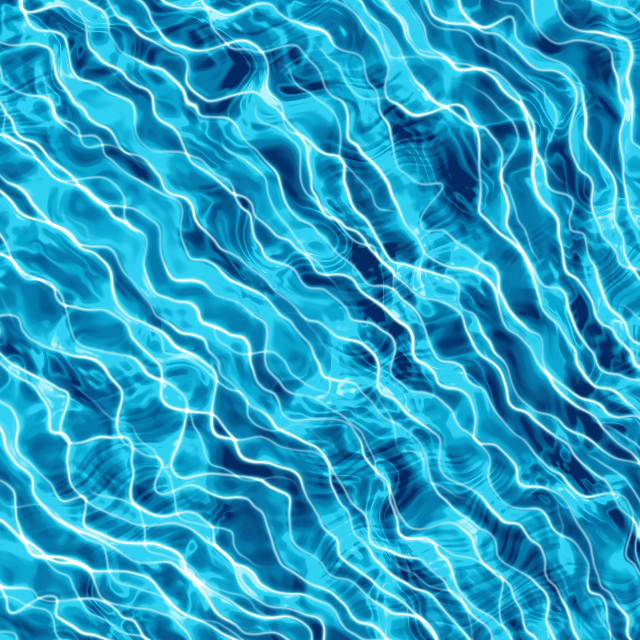
Reproduce this texture procedurally as a WebGL 1 fragment shader.

```glsl
precision highp float;
// Sunlit pool water: wavy bright caustic filaments over rippled blue depths.
uniform vec2 u_resolution;

#define LINES 13.0        // filaments per unit, in each family
#define SWAY 1.5          // broad bending of the filaments
#define WANDER 0.60       // waviness shared by the families
#define WOBBLE 0.85       // lens-forming waviness of each family
#define JITTER 0.27       // small kinks
#define CORE 0.0025       // filament half width
#define HALO 0.0080       // glow half width
#define BASE_TONE 0.385
#define BLOB_CONTRAST 1.3
#define LENS_CONTRAST 0.36
#define FOLD_CONTRAST 0.17
#define STREAK_CONTRAST 0.45

float hash(vec2 p) {
  return fract(sin(dot(p, vec2(127.1, 311.7))) * 43758.5453);
}

float noise(vec2 p) {
  vec2 i = floor(p), f = fract(p);
  f = f * f * f * (f * (f * 6.0 - 15.0) + 10.0);
  return mix(mix(hash(i), hash(i + vec2(1.0, 0.0)), f.x),
             mix(hash(i + vec2(0.0, 1.0)), hash(i + 1.0), f.x), f.y);
}

// Coordinates along and across the diagonal flow, steeper to the right
vec2 flow(vec2 p) {
  return vec2(dot(p, vec2(0.70, -0.71)),
              dot(p, vec2(0.56, 0.70)) + 0.16 * p.x * p.x);
}

// Phase of a filament family; a filament lies at every whole number
float phase(vec2 p, float seed) {
  vec2 q = flow(p);
  return q.y * LINES
       + SWAY * (noise(p * 3.0 + 5.3) - 0.5)
       + WANDER * (noise(q * vec2(10.0, 6.0) + 2.7) - 0.5)
       + WOBBLE * (noise(q * vec2(13.0, 7.0) + seed) - 0.5)
       + JITTER * (noise(q * vec2(31.0, 13.0) + seed * 1.7) - 0.5);
}

// x: position between two filaments, y: distance to the nearest one
vec2 filament(vec2 p, float seed, float offset) {
  const float STEP = 0.001;
  float f = phase(p, seed);
  vec2 slope = vec2(phase(p + vec2(STEP, 0.0), seed) - f,
                    phase(p + vec2(0.0, STEP), seed) - f) / STEP;
  float s = fract(f + offset);
  return vec2(s, min(s, 1.0 - s) / max(length(slope), 5.0));
}

float bell(float d, float width) {
  return exp(-d * d / (width * width));
}

// Depth ramp from deep blue to bright cyan
vec3 waterColor(float t) {
  vec3 c = mix(vec3(0.01, 0.17, 0.39), vec3(0.02, 0.36, 0.56), smoothstep(-0.05, 0.18, t));
  c = mix(c, vec3(0.02, 0.49, 0.68), smoothstep(0.18, 0.36, t));
  c = mix(c, vec3(0.04, 0.66, 0.82), smoothstep(0.39, 0.59, t));
  c = mix(c, vec3(0.18, 0.82, 0.95), smoothstep(0.60, 0.80, t));
  return mix(c, vec3(0.68, 0.95, 0.99), smoothstep(1.02, 1.4, t));
}

void main() {
  vec2 p = gl_FragCoord.xy / u_resolution.y;
  vec2 q = flow(p);
  float pixel = 1.0 / u_resolution.y;

  // Two filament families that meet and part, lit in the lenses between,
  // and a faint third one
  vec2 a = filament(p, 11.0, 0.0);
  vec2 b = filament(p, 47.0, 0.5);
  vec2 c = filament(p, 83.0, 0.25);
  float lens = (1.0 - a.x) * smoothstep(0.0, 0.1, a.x)
             + b.x * smoothstep(0.0, 0.1, 1.0 - b.x) - 0.95;

  // Soft light and dark patches, pulled about by the waves
  vec2 warp = vec2(noise(q * 13.0 + 3.0), noise(q * 13.0 + 31.0)) - 0.5;
  vec2 w = q + 0.08 * warp;
  float blob = 0.48 * noise(w * vec2(10.0, 14.0) + 7.0)
             + 0.32 * noise(w * vec2(21.0, 33.0) + 19.0)
             + 0.20 * noise(w * vec2(44.0, 85.0) + 37.0) - 0.5;

  // Thin curved folds, and patches of fine streaks rising to the right
  float crest = 0.5 + 0.5 * sin(30.0 * noise(w * vec2(7.0, 11.0) + 61.0) + 22.0 * blob);
  float fold = 2.0 * crest * crest * crest - 0.6;
  float folded = smoothstep(0.3, 0.65, noise(q * 9.0 + 83.0));
  float grain = noise(vec2(dot(p, vec2(0.9, 0.43)) * 9.0,
                           dot(p, vec2(-0.43, 0.9)) * 190.0 + 14.0 * warp.x)) - 0.5;
  float streaked = smoothstep(0.45, 0.7, noise(p * 5.0 + 23.0));

  float tone = BASE_TONE + BLOB_CONTRAST * blob + LENS_CONTRAST * lens
             + FOLD_CONTRAST * fold * folded + STREAK_CONTRAST * grain * streaked;

  // Filaments swell and fade along their length
  float powerA = mix(0.5, 1.2, noise(q * vec2(15.0, 12.0) + 71.0));
  float powerB = mix(0.45, 1.2, noise(q * vec2(15.0, 12.0) + 97.0));
  float powerC = 0.6 * smoothstep(0.4, 0.8, noise(q * vec2(8.0, 12.0) + 113.0));
  float halo = powerA * bell(a.y, HALO) + powerB * bell(b.y, HALO)
             + powerC * bell(c.y, HALO);
  float core = powerA * bell(a.y, CORE * (0.4 + 0.7 * powerA) + 0.15 * pixel)
             + powerB * bell(b.y, CORE * (0.4 + 0.7 * powerB) + 0.15 * pixel)
             + powerC * bell(c.y, CORE * 0.7 + 0.15 * pixel);

  // Rare hot pools where the light gathers beside a filament
  float pool = smoothstep(0.65, 1.0, noise(w * vec2(13.0, 20.0) + 131.0))
             * smoothstep(-0.3, 0.5, lens);

  vec3 color = waterColor(tone + 0.33 * halo + 0.6 * pool * (0.5 + halo));
  color = mix(color, vec3(0.68, 0.95, 0.99), clamp(1.1 * core, 0.0, 1.0));
  color = mix(color, vec3(0.97, 1.0, 1.0), smoothstep(0.6, 1.2, core + 0.5 * pool));
  gl_FragColor = vec4(color, 1.0);
}
```
